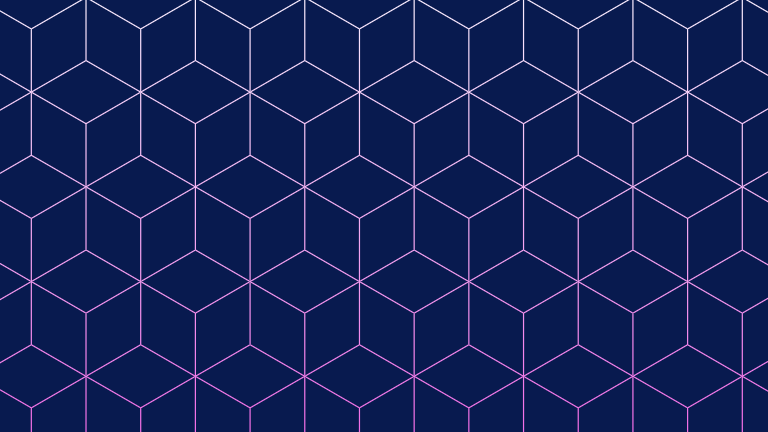
Give the GLSL for this pattern, as a Shadertoy shader.

```glsl
// Thin-line lattice of stacked cubes (rhombille tiling) on flat navy.
// Space is folded into hexagonal cells; each cell draws its three long
// diagonals, tinted by a vertical gradient from pale lilac to pink.

const float SQRT3 = 1.7320508;
const float CELL_WIDTH = 0.2532;              // in canvas heights
const float LINE_WIDTH = 0.0028;
const vec2 STAR_CENTRE = vec2(0.7055, 0.5675); // one six-way crossing

const vec3 NAVY = vec3(0.03, 0.10, 0.31);
const vec3 PALE_LILAC = vec3(0.98, 0.93, 1.00);
const vec3 PINK = vec3(0.95, 0.43, 0.90);

// Offset from the nearest point of a triangular lattice of unit spacing
vec2 hexCell(vec2 p) {
    vec2 period = vec2(1.0, SQRT3);
    vec2 a = mod(p + 0.5 * period, period) - 0.5 * period;
    vec2 b = mod(p, period) - 0.5 * period;
    return dot(a, a) < dot(b, b) ? a : b;
}

// Distance to the vertical and the two 30 degree lines through the centre
float starDistance(vec2 p) {
    p = abs(p);
    return min(p.x, abs(0.5 * p.x - 0.5 * SQRT3 * p.y));
}

// Share of a pixel-wide window covered by a line, also for thin lines
float lineCoverage(float dist, float width, float pixel) {
    float outer = min(dist + 0.5 * width, 0.5 * pixel);
    float inner = max(dist - 0.5 * width, -0.5 * pixel);
    return clamp((outer - inner) / pixel, 0.0, 1.0);
}

// Line tint by height on the canvas
vec3 lineColour(float height) {
    return mix(PINK, PALE_LILAC, clamp(height, 0.0, 1.0));
}

void mainImage(out vec4 fragColor, in vec2 fragCoord) {
    float pixel = 1.0 / iResolution.y;
    vec2 uv = fragCoord * pixel;

    // Repeat the star over the canvas
    vec2 cell = hexCell((uv - STAR_CENTRE) / CELL_WIDTH);
    float dist = starDistance(cell) * CELL_WIDTH;

    // Lay the lines over the ground
    float coverage = lineCoverage(dist, LINE_WIDTH, pixel);
    fragColor = vec4(mix(NAVY, lineColour(uv.y), coverage), 1.0);
}
```
